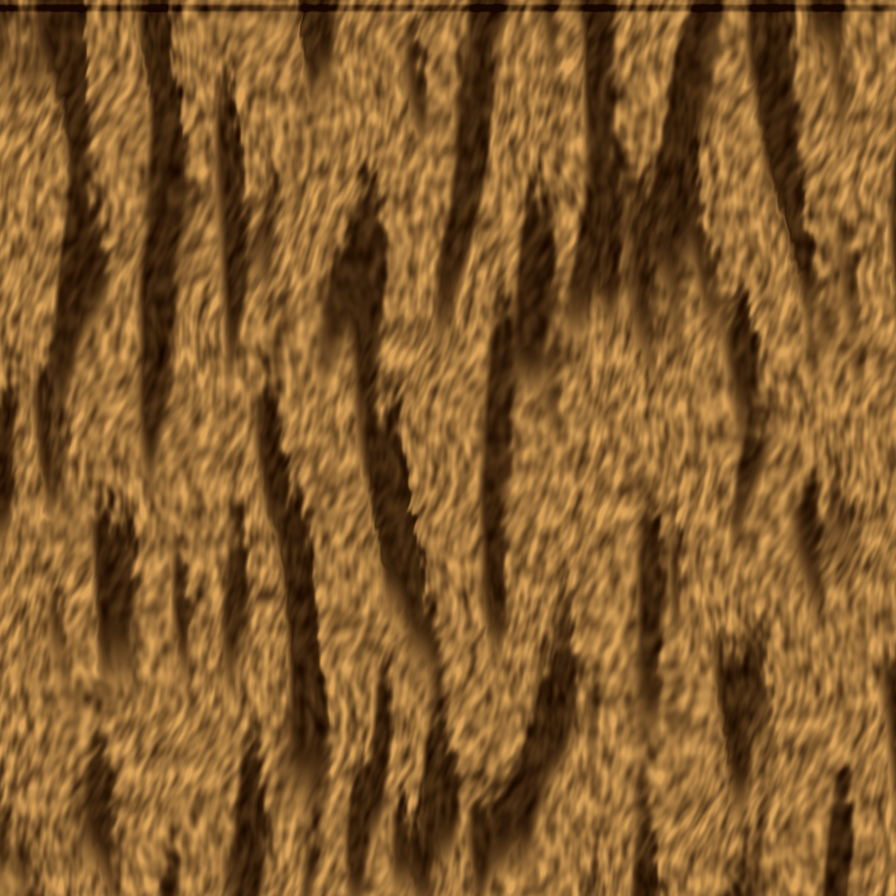
Write a Shadertoy shader that draws this texture.

```glsl
// Tawny animal fur with long, dark, forking vertical streaks.
// Stretched gradient noise makes the streaks; finer, slanted noise makes
// the hair tufts, which also fray the streak edges.

const vec3 DARK_HAIR  = vec3(0.20, 0.11, 0.03);
const vec3 LIGHT_HAIR = vec3(0.76, 0.56, 0.30);

// Sine-free hash: a unit gradient direction per lattice cell
vec2 hashDirection(vec2 cell) {
    vec3 q = fract(cell.xyx * vec3(0.1031, 0.1030, 0.0973));
    q += dot(q, q.yzx + 33.33);
    return normalize(fract((q.xx + q.yz) * q.zy) - 0.4999);
}

float gradientNoise(vec2 p) {
    vec2 i = floor(p);
    vec2 f = p - i;
    vec2 u = f * f * f * (f * (f * 6.0 - 15.0) + 10.0);
    float a = dot(hashDirection(i), f);
    float b = dot(hashDirection(i + vec2(1, 0)), f - vec2(1, 0));
    float c = dot(hashDirection(i + vec2(0, 1)), f - vec2(0, 1));
    float d = dot(hashDirection(i + vec2(1, 1)), f - vec2(1, 1));
    return mix(mix(a, b, u.x), mix(c, d, u.x), u.y);
}

// Short hair tufts, leaning by a slope that drifts over the coat
float hairTufts(vec2 p, vec2 frequency, float slope) {
    p.x += 0.03 * gradientNoise(p * 7.0 + 31.0) - slope * p.y;
    float coarse = gradientNoise(p * frequency + 57.0);
    float fine = gradientNoise(p * frequency * 1.8 + 113.0);
    return coarse + 0.6 * fine;
}

// Streak coverage: 1 in the dark core, 0 in the pale coat
float streakMask(vec2 p, vec2 frequency, float threshold, float softness) {
    p.x += 0.035 * gradientNoise(p * vec2(4.0, 3.0) + 19.0);
    p.y += 0.12 * gradientNoise(p * vec2(9.0, 1.5) + 71.0);
    float n = gradientNoise(p * frequency + 7.0);
    n += 0.4 * gradientNoise(p * frequency * 1.9 + 43.0);
    return 1.0 - smoothstep(threshold - softness, threshold + softness, n);
}

// Soft horizontal crease
float crease(float y, float centre, float halfWidth) {
    return 1.0 - smoothstep(0.2 * halfWidth, halfWidth, abs(y - centre));
}

void mainImage(out vec4 fragColor, in vec2 fragCoord) {
    vec2 uv = fragCoord / iResolution.xy;

    // Hair grain, and streaks frayed along the hair direction
    float hair = hairTufts(uv, vec2(85.0, 34.0), 0.22);
    vec2 frayed = uv + hair * vec2(0.004, 0.03);
    float streak = streakMask(frayed, vec2(20.0, 3.4), -0.15, 0.16);

    // Tone of the pale coat and of the dark streaks
    float tone = mix(0.75 + 0.74 * hair, 0.05 + 0.30 * hair, streak);
    tone -= 0.45 * crease(uv.y, 0.991, 0.006);
    tone = clamp(tone, -0.2, 1.18);

    fragColor = vec4(max(mix(DARK_HAIR, LIGHT_HAIR, tone), 0.0), 1.0);
}
```
